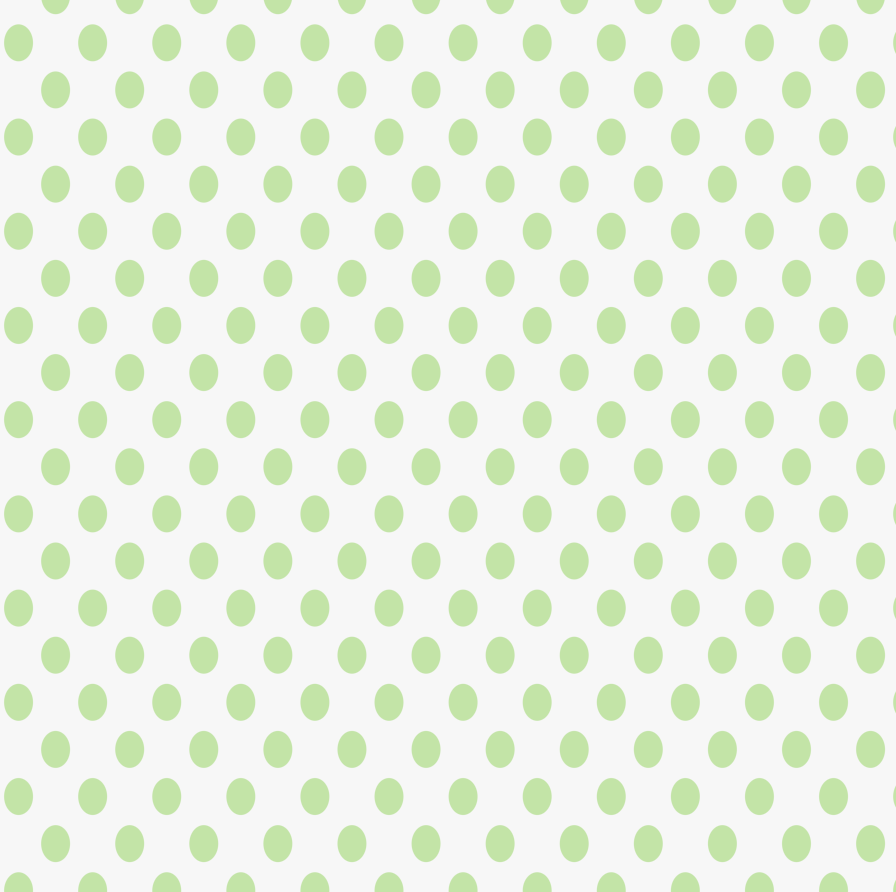
Reproduce this pattern procedurally as a Shadertoy shader.

```glsl
#define PERIOD vec2(0.08306, 0.10562)
#define FIRST_DOT vec2(0.0208, 0.0480)
#define DOT_RADII vec2(0.0162, 0.0207)
#define BACKGROUND vec3(0.969, 0.969, 0.969)
#define DOT_COLOR vec3(0.763, 0.893, 0.655)

// First-order signed distance to an axis-aligned ellipse
float ellipseDistance(vec2 p, vec2 radii) {
    vec2 q = p / radii;
    return (dot(q, q) - 1.0) / max(2.0 * length(q / radii), 1e-4);
}

// Offset from the nearest lattice point
vec2 repeatCentered(vec2 p, vec2 period) {
    return (fract(p / period + 0.5) - 0.5) * period;
}

void mainImage(out vec4 fragColor, in vec2 fragCoord) {
    // Canvas-height units, measured from the upper left
    float pixel = 1.0 / iResolution.y;
    vec2 p = vec2(fragCoord.x, iResolution.y - fragCoord.y) * pixel - FIRST_DOT;

    // Two lattices, shifted by half a period, form the staggered rows
    float evenRows = ellipseDistance(repeatCentered(p, PERIOD), DOT_RADII);
    float oddRows = ellipseDistance(repeatCentered(p - 0.5 * PERIOD, PERIOD), DOT_RADII);
    float dist = min(evenRows, oddRows);

    // Antialiased fill
    float coverage = 1.0 - smoothstep(-0.75 * pixel, 0.75 * pixel, dist);
    fragColor = vec4(mix(BACKGROUND, DOT_COLOR, coverage), 1.0);
}
```
